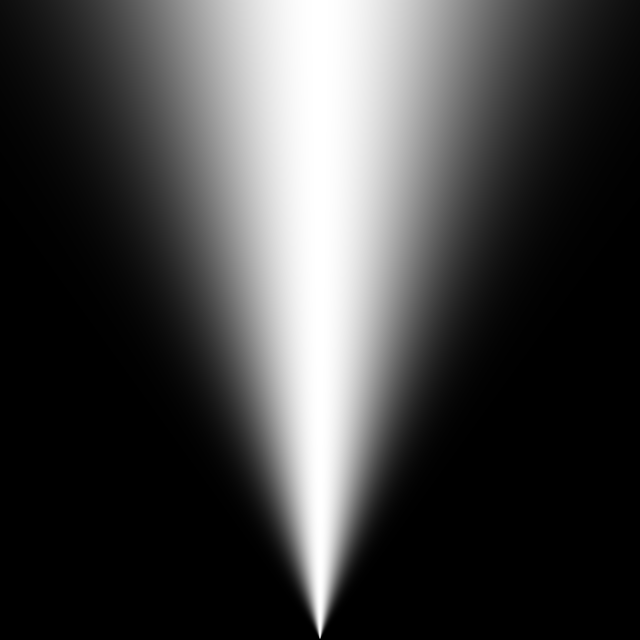
A Shadertoy shader for this background:

```glsl
#define APEX vec2(0.5, 0.0)
#define FALLOFF 12.0
#define BEAM_COLOR vec3(1.0)
#define BACKGROUND vec3(0.0)

// Gaussian across the beam, whose width grows linearly with height
float beamGlow(vec2 fromApex) {
    float slope = fromApex.x / max(fromApex.y, 1e-4);
    return exp(-FALLOFF * slope * slope);
}

void mainImage(out vec4 fragColor, in vec2 fragCoord) {
    vec2 uv = fragCoord / iResolution.xy;
    fragColor = vec4(mix(BACKGROUND, BEAM_COLOR, beamGlow(uv - APEX)), 1.0);
}
```
